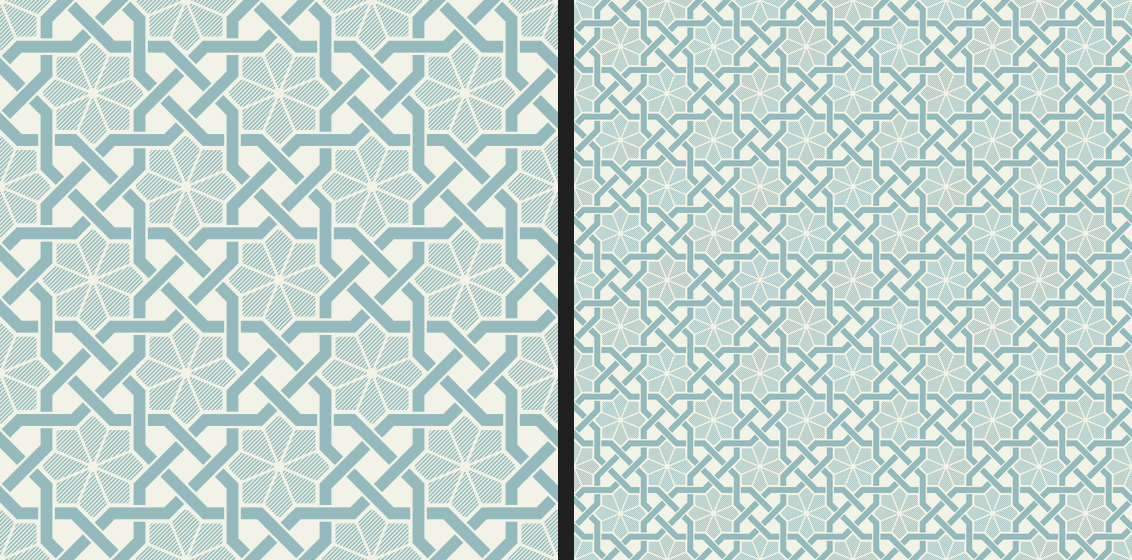
Left, the tile; right, the same tile 2 across and 2 down.
A WebGL 2 fragment shader for this pattern:

```glsl
#version 300 es
precision highp float;

uniform vec2 u_resolution;
out vec4 outColor;

const vec3 CREAM = vec3(0.95, 0.95, 0.90);
const vec3 TEAL = vec3(0.58, 0.73, 0.74);

// Coverage of the region where d is negative
float fill(float d, float pixel) {
    return clamp(0.5 - d / pixel, 0.0, 1.0);
}

// Paints a strap with a cream margin that cuts whatever lies below
vec3 strap(vec3 color, float d, float pixel) {
    color = mix(color, CREAM, fill(abs(d) - 0.0447, pixel));
    return mix(color, TEAL, fill(abs(d) - 0.0318, pixel));
}

// Intersection of two regions with a rounded corner
float roundedMax(float a, float b, float radius) {
    vec2 d = vec2(a, b) + radius;
    return min(max(d.x, d.y), 0.0) + length(max(d, 0.0)) - radius;
}

// Eight kite petals inside an octagram, parted by spokes
float petals(vec2 p) {
    p = abs(p);
    if (p.y > p.x) p = p.yx;
    float star = min(p.x, (p.x + p.y) * 0.70711) - 0.196;
    float spoke = abs(0.38268 * p.x - 0.92388 * p.y);
    float r = length(p);
    float kite = roundedMax(star, 0.0074 - spoke, 0.008);
    return max(kite, max(r - 0.269, 0.028 - r));
}

void main() {
    vec2 p = fract(gl_FragCoord.xy / u_resolution * 3.0) - 0.5;
    float pixel = 3.0 / u_resolution.y;

    // Move to the nearest star: one at the cell centre, one at its corners
    if (abs(p.x) + abs(p.y) > 0.5) p -= 0.5 * sign(p);

    // Hatched flower
    float stripe = abs(fract((p.x - p.y) * 46.0) - 0.5) - 0.265;
    float hatch = fill(stripe / (46.0 * 1.41421), pixel);
    vec3 color = mix(CREAM, TEAL, hatch * fill(petals(p), pixel));

    // Quarter turns into the wedge around the +x axis keep the weave chiral
    vec2 w = abs(p.y) > abs(p.x) ? vec2(p.y, -p.x) : p;
    if (w.x < 0.0) w = -w;

    // Straps from lowest to highest; the middle two bend into diagonals
    float upright = w.x - 0.25;
    float falling = (w.x + w.y) * 0.70711 - 0.25;
    float rising = (w.x - w.y) * 0.70711 - 0.25;
    color = strap(color, w.y - 0.25, pixel);
    color = strap(color, min(upright, falling), pixel);
    color = strap(color, min(upright, rising), pixel);
    color = strap(color, w.y + 0.25, pixel);

    outColor = vec4(color, 1.0);
}
```
